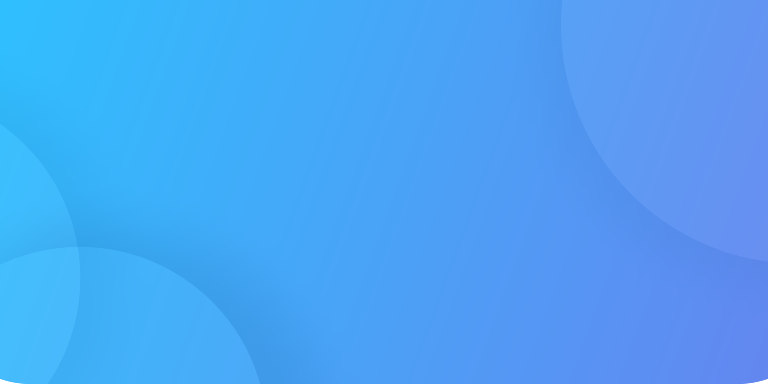
Write a Shadertoy shader that draws this background.

```glsl
const vec3 SKY = vec3(0.185, 0.750, 0.997);
const vec3 INDIGO = vec3(0.388, 0.530, 0.940);
const vec3 SHADE = vec3(0.10, 0.35, 0.62);
const vec3 WHITE = vec3(1.0);

float circleDistance(vec2 p, vec2 center, float radius) {
    return length(p - center) - radius;
}

float fillMask(float distance, float pixel) {
    return 1.0 - smoothstep(-0.5 * pixel, 0.5 * pixel, distance);
}

// Linear blend along a tilted axis, from the top left to the bottom right
vec3 tiltedGradient(vec2 p, vec2 size, float angle) {
    vec2 axis = vec2(cos(angle), sin(angle));
    vec2 fromTopLeft = vec2(p.x, size.y - p.y);
    float t = dot(fromTopLeft, axis) / dot(size, axis);
    return mix(SKY, INDIGO, clamp(t, 0.0, 1.0));
}

// Pale translucent disc above its own soft, shifted shadow
vec3 addDisc(vec3 color, vec2 p, vec2 center, float radius, vec2 shift,
             float reach, float shadow, float tint, float pixel) {
    float shadowEdge = circleDistance(p, center + shift, radius);
    float shadowMask = 1.0 - smoothstep(-0.25 * reach, reach, shadowEdge);
    float disc = fillMask(circleDistance(p, center, radius), pixel);
    color = mix(color, SHADE, shadow * shadowMask * (1.0 - disc));
    return mix(color, WHITE, tint * disc);
}

// Distance to a panel whose lower corners curve up toward the sides
float panelDistance(vec2 p, float width, float run, float radius) {
    vec2 q = vec2(min(p.x, width - p.x), p.y);
    vec2 toCorner = min(q - vec2(run, radius), 0.0);
    return length(toCorner) - radius;
}

void mainImage(out vec4 fragColor, in vec2 fragCoord) {
    float pixel = 1.0 / iResolution.y;
    vec2 p = fragCoord * pixel;
    vec2 size = iResolution.xy * pixel;

    vec3 color = tiltedGradient(p, size, 0.35);

    // Left, lower and upper right discs
    color = addDisc(color, p, vec2(-0.281, 0.276), 0.490,
                    vec2(0.02, -0.01), 0.19, 0.09, 0.045, pixel);
    color = addDisc(color, p, vec2(0.208, -0.130), 0.487,
                    vec2(0.08, -0.03), 0.20, 0.16, 0.028, pixel);
    color = addDisc(color, p, vec2(size.x + 0.083, 0.935), 0.622,
                    vec2(-0.01, -0.02), 0.15, 0.07, 0.045, pixel);

    // White outside the curved lower corners
    float panel = fillMask(panelDistance(p, size.x, 0.078, 0.234), pixel);
    fragColor = vec4(mix(WHITE, color, panel), 1.0);
}
```
